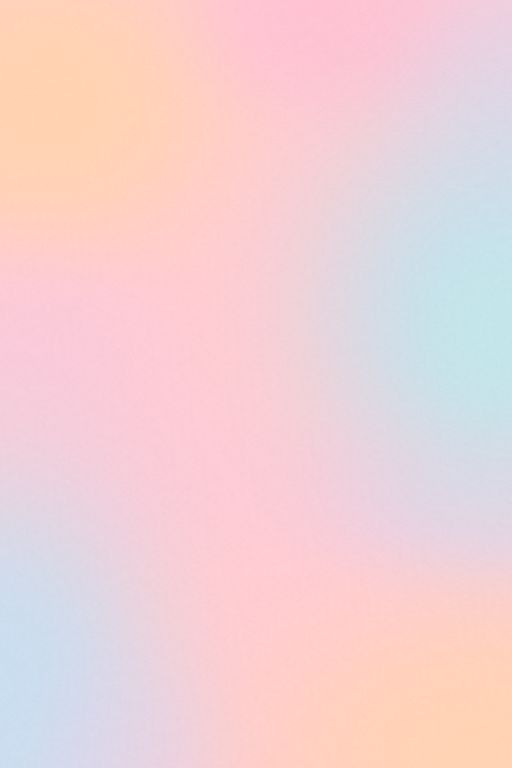
A WebGL 1 fragment shader for this background:

```glsl
precision highp float;
// Soft pastel backdrop: a pink base with broad elliptical glows of peach,
// rose, lavender and aqua mixed over it in turn, then a faint paper grain.
// Positions and radii are fractions of the canvas, origin at lower left.

uniform vec2 u_resolution;

const vec3 BASE_PINK  = vec3(1.00, 0.80, 0.82);
const vec3 PEACH      = vec3(1.00, 0.83, 0.70);
const vec3 ROSE       = vec3(1.00, 0.76, 0.83);
const vec3 ORCHID     = vec3(0.98, 0.79, 0.86);
const vec3 LAVENDER   = vec3(0.88, 0.83, 0.92);
const vec3 POWDER     = vec3(0.79, 0.87, 0.94);
const vec3 SKY        = vec3(0.78, 0.88, 0.925);
const vec3 AQUA       = vec3(0.76, 0.91, 0.91);

// Each glow: centre in xy, radii in zw
const vec4 PEACH_TOP      = vec4(0.08, 0.87, 0.37, 0.20);
const vec4 PEACH_BOTTOM   = vec4(0.98, 0.01, 0.45, 0.20);
const vec4 ROSE_TOP       = vec4(0.66, 0.98, 0.27, 0.13);
const vec4 ORCHID_LEFT    = vec4(0.06, 0.545, 0.26, 0.12);
const vec4 ORCHID_MIDDLE  = vec4(0.25, 0.39, 0.25, 0.12);
const vec4 ORCHID_RIGHT   = vec4(0.72, 0.36, 0.22, 0.09);
const vec4 LAVENDER_TOP   = vec4(1.06, 0.875, 0.24, 0.18);
const vec4 LAVENDER_RIGHT = vec4(1.00, 0.33, 0.30, 0.08);
const vec4 LAVENDER_LEFT  = vec4(0.25, 0.02, 0.18, 0.12);
const vec4 POWDER_CORNER  = vec4(-0.02, 0.09, 0.33, 0.30);
const vec4 SKY_RIGHT      = vec4(0.98, 0.595, 0.37, 0.27);
const vec4 AQUA_CORE      = vec4(0.97, 0.57, 0.15, 0.12);

const float FALLOFF = 3.0;         // higher gives a flatter glow centre
const float GRAIN_CELLS = 230.0;   // grain cells across the width
const float GRAIN_STRENGTH = 0.012;

float hash(vec2 p) {
  return fract(sin(dot(p, vec2(127.1, 311.7))) * 43758.55);
}

float valueNoise(vec2 p) {
  vec2 cell = floor(p);
  vec2 f = fract(p);
  f = f * f * (3.0 - 2.0 * f);
  float low = mix(hash(cell), hash(cell + vec2(1.0, 0.0)), f.x);
  float high = mix(hash(cell + vec2(0.0, 1.0)), hash(cell + 1.0), f.x);
  return mix(low, high, f.y);
}

// Mixes a soft elliptical glow over the colour below it
vec3 glow(vec3 below, vec2 uv, vec4 ellipse, vec3 tint, float strength) {
  float d = length((uv - ellipse.xy) / ellipse.zw);
  return mix(below, tint, strength * exp(-pow(d, FALLOFF)));
}

void main() {
  vec2 uv = gl_FragCoord.xy / u_resolution;
  vec3 color = BASE_PINK;

  // Warm areas
  color = glow(color, uv, PEACH_TOP, PEACH, 1.0);
  color = glow(color, uv, PEACH_BOTTOM, PEACH, 0.95);
  color = glow(color, uv, ROSE_TOP, ROSE, 0.9);
  color = glow(color, uv, ORCHID_LEFT, ORCHID, 0.8);
  color = glow(color, uv, ORCHID_MIDDLE, ORCHID, 0.5);
  color = glow(color, uv, ORCHID_RIGHT, ORCHID, 0.6);

  // Cool areas
  color = glow(color, uv, LAVENDER_TOP, LAVENDER, 0.7);
  color = glow(color, uv, LAVENDER_RIGHT, LAVENDER, 0.5);
  color = glow(color, uv, POWDER_CORNER, POWDER, 1.0);
  color = glow(color, uv, LAVENDER_LEFT, LAVENDER, 0.4);
  color = glow(color, uv, SKY_RIGHT, SKY, 1.0);
  color = glow(color, uv, AQUA_CORE, AQUA, 0.6);

  // Paper grain, with square cells at any canvas size
  vec2 grainPos = gl_FragCoord.xy / u_resolution.x * GRAIN_CELLS;
  color += (valueNoise(grainPos) - 0.5) * GRAIN_STRENGTH;

  gl_FragColor = vec4(clamp(color, 0.0, 1.0), 1.0);
}
```
